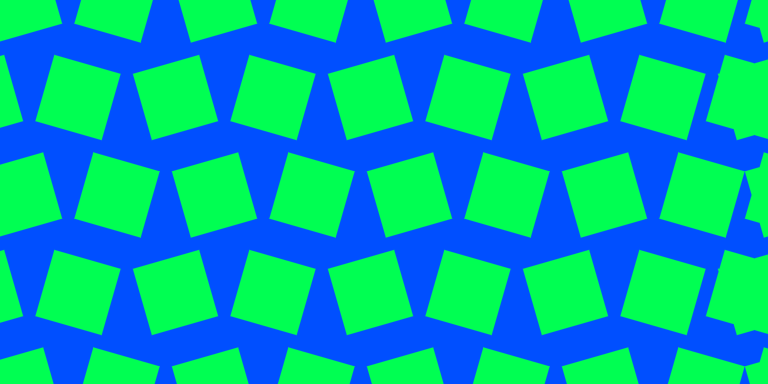
Write a Shadertoy shader that draws this pattern.

```glsl
const vec3 GREEN = vec3(0.0, 1.0, 0.32);
const vec3 BLUE = vec3(0.0, 0.31, 1.0);
const float PITCH = 65.0 / 256.0;     // cell size in canvas heights
const float HALF_SIDE = 23.0 / 65.0;  // half a square's side, in cells
const float TILT = radians(16.0);
const float ROW_SHIFT = 0.2;          // sideways shift of alternate rows, in cells

// Signed distance to a square turned by the given angle
float tiltedSquare(vec2 p, float halfSide, float angle) {
    float c = cos(angle), s = sin(angle);
    vec2 d = abs(vec2(c * p.x + s * p.y, c * p.y - s * p.x)) - halfSide;
    return length(max(d, 0.0)) + min(max(d.x, d.y), 0.0);
}

// Staggered rows of squares whose tilt alternates from column to column
float squareGrid(vec2 p, float start, float row, float halfSide, float tilt) {
    float column = floor(p.x - start + 0.5);
    float turn = 1.0 - 2.0 * mod(column, 2.0);
    return tiltedSquare(p - vec2(start + column, row), halfSide, turn * tilt);
}

// Column wrapped round from the left edge, overlapping the grid at the right
float wrappedColumn(vec2 p, float centerX, float row, bool evenRow, float halfSide, float tilt) {
    vec2 q = p - vec2(centerX, row);
    float d = tiltedSquare(q, halfSide, tilt);
    return evenRow ? min(d, tiltedSquare(q, halfSide, -tilt)) : d;
}

void mainImage(out vec4 fragColor, in vec2 fragCoord) {
    // Cell coordinates, measured down from the top left corner
    float cellPixels = PITCH * iResolution.y;
    vec2 p = vec2(fragCoord.x, iResolution.y - fragCoord.y) / cellPixels;
    float canvasWidth = iResolution.x / cellPixels;

    float row = floor(p.y + 0.5);
    bool evenRow = mod(row, 2.0) < 0.5;
    float start = 1.0 + (evenRow ? ROW_SHIFT : -ROW_SHIFT);

    float d = squareGrid(p, start, row, HALF_SIDE, TILT);
    d = min(d, wrappedColumn(p, canvasWidth + start - 1.0, row, evenRow, HALF_SIDE, TILT));

    // Smooth edge about one pixel wide
    float edge = 0.75 / cellPixels;
    fragColor = vec4(mix(GREEN, BLUE, smoothstep(-edge, edge, d)), 1.0);
}
```
